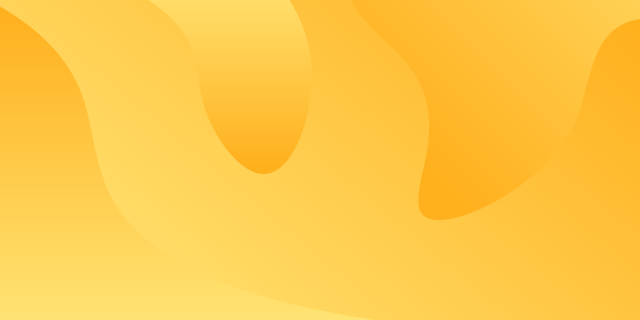
Write a Shadertoy shader that draws this background.

```glsl
// Flowing amber and lemon waves with two hanging drops, each in a soft gradient

// Ramp from deep amber (0) to pale lemon (1)
vec3 honey(float t) {
    return mix(vec3(1.0, 0.69, 0.115), vec3(1.0, 0.89, 0.45), clamp(t, 0.0, 1.0));
}

vec2 bezier(vec2 a, vec2 b, vec2 c, vec2 d, float t) {
    float s = 1.0 - t;
    return s * s * s * a + 3.0 * s * t * (s * b + t * c) + t * t * t * d;
}

// Adds one cubic to an outline: x keeps the nearest distance,
// y flips sign at each crossing of a ray cast to the left
void addCurve(inout vec2 outline, vec2 p, vec2 a, vec2 b, vec2 c, vec2 d) {
    const int STEPS = 24;
    vec2 start = a;
    for (int i = 1; i <= STEPS; i++) {
        vec2 end = bezier(a, b, c, d, float(i) / float(STEPS));
        vec2 edge = end - start, rel = p - start;
        float along = clamp(dot(rel, edge) / dot(edge, edge), 0.0, 1.0);
        outline.x = min(outline.x, length(rel - edge * along));
        if ((start.y > p.y) != (end.y > p.y) && rel.x > edge.x * rel.y / edge.y)
            outline.y = -outline.y;
        start = end;
    }
}

// Smooth coverage of the inside, where the sign is negative
float coverage(vec2 outline) {
    float pixel = 1.0 / iResolution.y;
    return smoothstep(0.7 * pixel, -0.7 * pixel, outline.x * outline.y);
}

// Everything to the right of the long S-shaped wave
vec2 waveBand(vec2 p) {
    vec2 o = vec2(9.0, 1.0);
    vec2 shoulder = vec2(0.271, 0.656), bend = vec2(0.401, 0.307);
    addCurve(o, p, vec2(-0.078, 1.021), vec2(0.156, 0.909), vec2(0.240, 0.779), shoulder);
    addCurve(o, p, shoulder, vec2(0.302, 0.531), vec2(0.305, 0.417), bend);
    addCurve(o, p, bend, vec2(0.578, 0.107), vec2(0.924, 0.036), vec2(1.224, -0.008));
    return o;
}

// Rounded drop hanging from the top edge
vec2 smallDrop(vec2 p) {
    vec2 o = vec2(9.0, 1.0);
    vec2 left = vec2(0.622, 0.747), tip = vec2(0.823, 0.456), right = vec2(0.974, 0.771);
    addCurve(o, p, vec2(0.430, 1.021), vec2(0.560, 0.948), vec2(0.615, 0.857), left);
    addCurve(o, p, left, vec2(0.633, 0.609), vec2(0.742, 0.456), tip);
    addCurve(o, p, tip, vec2(0.911, 0.456), vec2(0.974, 0.615), right);
    addCurve(o, p, right, vec2(0.974, 0.865), vec2(0.940, 0.948), vec2(0.891, 1.021));
    return o;
}

// Wide slanted drop reaching the right edge
vec2 wideDrop(vec2 p) {
    vec2 o = vec2(9.0, 1.0);
    vec2 bulge = vec2(1.341, 0.604), heel = vec2(1.307, 0.370);
    vec2 tip = vec2(1.370, 0.3125), rise = vec2(1.807, 0.641);
    addCurve(o, p, vec2(1.086, 1.021), vec2(1.159, 0.857), vec2(1.341, 0.831), bulge);
    addCurve(o, p, bulge, vec2(1.341, 0.505), vec2(1.307, 0.440), heel);
    addCurve(o, p, heel, vec2(1.307, 0.331), vec2(1.331, 0.3125), tip);
    addCurve(o, p, tip, vec2(1.497, 0.3125), vec2(1.747, 0.466), rise);
    addCurve(o, p, rise, vec2(1.852, 0.771), vec2(1.852, 0.940), vec2(2.031, 0.943));
    return o;
}

void mainImage(out vec4 fragColor, in vec2 fragCoord) {
    // Canvas spans 2 by 1 units
    vec2 p = fragCoord / iResolution.xy * vec2(2.0, 1.0);

    // Left hill, amber above and lemon below
    vec3 color = honey(1.0 - p.y / 0.97);

    // Main band, deepening toward the upper right
    color = mix(color, honey(1.128 - dot(p, vec2(0.363, 0.436))), coverage(waveBand(p)));

    // Hanging drops, deepest at their tips
    color = mix(color, honey(1.7 * (p.y - 0.48)), coverage(smallDrop(p)));
    color = mix(color, honey(0.53 * (p.x + p.y - 1.8)), coverage(wideDrop(p)));

    fragColor = vec4(color, 1.0);
}
```
